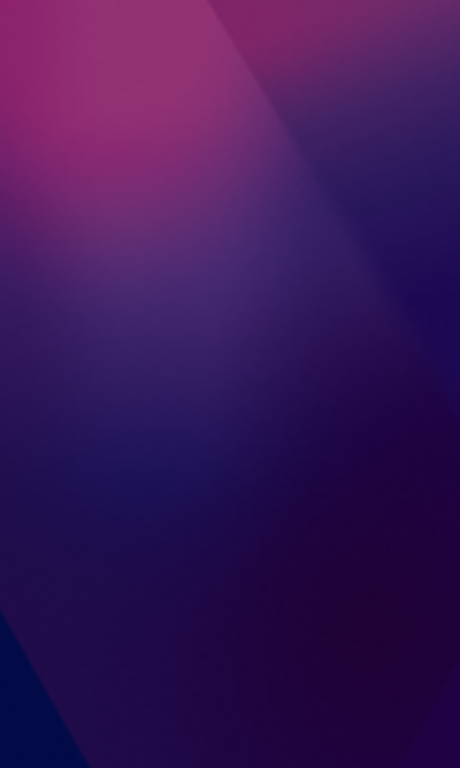
Reproduce this background procedurally as a Shadertoy shader.

```glsl
// Soft elliptical falloff: 1 at the centre, fading smoothly outwards
float glow(vec2 p, vec2 centre, vec2 radius) {
    vec2 q = (p - centre) / radius;
    return exp(-dot(q, q));
}

// Gradient noise, roughly -0.7 to 0.7
vec2 gradient(vec2 cell) {
    float angle = 6.2832 * fract(sin(dot(cell, vec2(127.1, 311.7))) * 43758.5);
    return vec2(cos(angle), sin(angle));
}

float gradientNoise(vec2 p) {
    vec2 i = floor(p), f = fract(p), u = f * f * (3.0 - 2.0 * f);
    float low = mix(dot(gradient(i), f), dot(gradient(i + vec2(1, 0)), f - vec2(1, 0)), u.x);
    float high = mix(dot(gradient(i + vec2(0, 1)), f - vec2(0, 1)), dot(gradient(i + 1.0), f - 1.0), u.x);
    return mix(low, high, u.y);
}

// Large panel: dark violet base, haze and magenta light
vec3 mainPanel(vec2 p) {
    vec3 base = mix(vec3(0.125, 0.045, 0.285), vec3(0.118, 0.008, 0.258), smoothstep(0.1, 0.85, p.x));
    base = mix(base, vec3(0.095, 0.07, 0.35), 0.8 * glow(p, vec2(0.34, 0.59), vec2(0.32, 0.14)));
    base = mix(base, vec3(0.125, 0.006, 0.2), 0.8 * glow(p, vec2(0.8, 0.82), vec2(0.28, 0.18)));

    // Violet haze, cooler towards the middle
    vec3 violet = mix(vec3(0.22, 0.105, 0.385), vec3(0.27, 0.165, 0.45), smoothstep(0.0, 0.3, p.x));
    violet = mix(violet, vec3(0.21, 0.12, 0.395), smoothstep(0.45, 0.75, p.x));
    float haze = smoothstep(0.69, 0.32, p.y + 0.22 * max(p.x - 0.45, 0.0));
    vec3 colour = mix(base, violet, haze);

    // Magenta light from the top
    vec3 magenta = mix(vec3(0.55, 0.135, 0.425), vec3(0.57, 0.195, 0.45), smoothstep(0.0, 0.25, p.x));
    magenta = mix(magenta, vec3(0.56, 0.15, 0.45), 0.7 * glow(p, vec2(0.22, 0.21), vec2(0.25, 0.05)));
    float reach = length((p - vec2(0.22, 0.0)) / vec2(0.42, 0.29));
    return mix(colour, magenta, smoothstep(1.5, 0.5, reach));
}

// Panel beyond the diagonal: plum at the top, falling to indigo
vec3 sidePanel(vec2 p) {
    vec3 plum = mix(vec3(0.50, 0.145, 0.405), vec3(0.44, 0.17, 0.42), smoothstep(0.5, 1.0, p.x));
    float depth = p.y - 0.22 * (1.0 - p.x);
    vec3 colour = mix(plum, vec3(0.27, 0.14, 0.395), smoothstep(-0.06, 0.11, depth));
    colour = mix(colour, vec3(0.165, 0.095, 0.365), smoothstep(0.05, 0.23, depth));
    return mix(colour, vec3(0.11, 0.035, 0.325), smoothstep(0.18, 0.4, depth));
}

void mainImage(out vec4 fragColor, in vec2 fragCoord) {
    // Horizontal position and depth below the top edge
    vec2 p = fragCoord / iResolution.xy;
    p.y = 1.0 - p.y;

    // The diagonal softens as it descends
    float diagonal = p.x - 0.45 - 1.027 * p.y;
    float softness = 0.008 + 0.05 * smoothstep(0.08, 0.45, p.y);
    vec3 colour = mix(mainPanel(p), sidePanel(p), smoothstep(-softness, softness, diagonal));

    // Bottom corner facets
    float leftFacet = (p.y - 0.794) * 0.95 - p.x;
    float rightFacet = (p.y - 0.86) * 0.93 - (1.0 - p.x);
    colour = mix(colour, vec3(0.01, 0.04, 0.28), smoothstep(-0.008, 0.008, leftFacet));
    colour = mix(colour, vec3(0.125, 0.008, 0.265), smoothstep(-0.008, 0.008, rightFacet));

    // Faint surface grain
    colour += 0.006 * gradientNoise(p * vec2(60.0, 100.0));
    fragColor = vec4(colour, 1.0);
}
```
